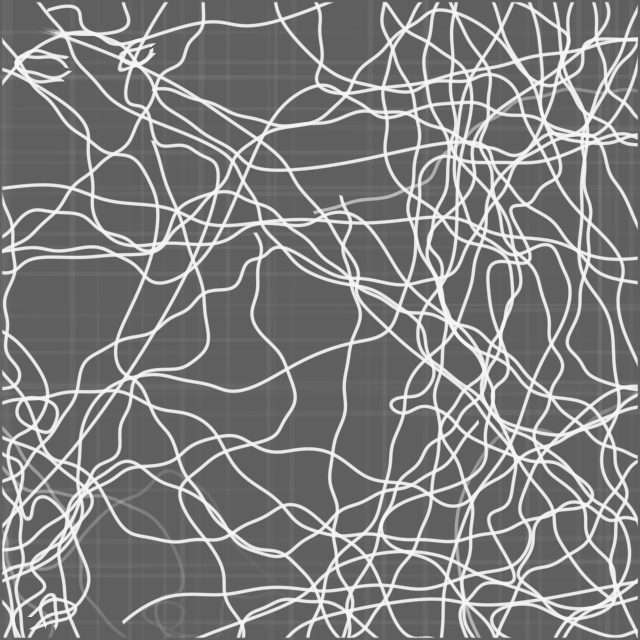
A WebGL 1 fragment shader for this pattern:

```glsl
precision highp float;
// Pale tangled fibres crossing a dark grey ground with a faint woven grid.

uniform vec2 u_resolution;

const float TAU = 6.28319;
const float GROUND = 0.373;
const float FIBRE = 0.965;

float hash(float n) {
  return fract(sin(n * 127.1 + 3.7) * 43758.5);
}

vec2 direction(float angle) {
  return vec2(cos(angle), sin(angle));
}

// Smooth-edged coverage of a stroke at distance d from its centre line.
float stroke(float d, float halfWidth) {
  float blur = 0.85 / u_resolution.y;
  return 1.0 - smoothstep(halfWidth - blur, halfWidth + blur, abs(d));
}

// Hubs shared by several fibres, pushed towards the borders.
vec2 hub(float n) {
  vec2 r = 2.0 * vec2(hash(n + 0.13), hash(n + 0.57)) - 1.0;
  return 0.5 + 0.48 * sign(r) * pow(abs(r), vec2(0.7));
}

// Faint horizontal or slightly tilted thread of the grid.
float thread(vec2 p, float id) {
  vec2 q = mod(id, 2.0) < 0.5 ? p : p.yx;
  float tilt = 0.025 * (hash(id + 0.2) - 0.5) * step(0.7, hash(id + 0.4));
  float d = q.y - hash(id + 0.6) - tilt * (q.x - 0.5);
  float fade = 0.6 + 0.4 * sin(5.0 * q.x + TAU * hash(id + 0.8));
  return 0.06 * fade * stroke(d, mix(0.002, 0.0045, hash(id + 0.9)));
}

// Wandering fibre: the zero line of a ramp bent by layered sines.
float fibre(vec2 p, float id) {
  vec2 v = p - hub(mod(id, 29.0));
  float angle = TAU * hash(id + 0.31);
  vec2 along = direction(angle);
  vec2 slope = vec2(-along.y, along.x);
  float height = dot(v, slope);
  float frequency = 10.0;
  float steepness = 0.8;
  for (int j = 0; j < 4; j++) {
    float r = hash(id * 4.0 + float(j) + 0.77);
    vec2 heading = direction(TAU * r);
    float phase = 37.0 * r;
    float x = frequency * dot(v, heading) + phase;
    height += steepness / frequency * (sin(x) - sin(phase));
    slope += steepness * cos(x) * heading;
    frequency *= 2.05;
    steepness *= 0.7;
  }
  float line = stroke(height / max(length(slope), 0.08), 0.0026);

  // Free ends, and a slow fade on the first few fibres.
  float t = dot(v, along);
  float reach = 0.5 + hash(id + 0.43);
  float ends = stroke(t, reach);
  float fade = id < 6.0 ? 0.6 * smoothstep(-0.45, 0.5, t) : 0.92;
  return line * ends * fade;
}

// Small flattened loop with an opening, used in pairs as a knot.
float knot(vec2 p, float id) {
  vec2 axis = direction(TAU * hash(id + 0.15));
  vec2 v = p - hub(floor(id / 2.0) + 40.0);
  v += 0.012 * (vec2(hash(id + 0.35), hash(id + 0.55)) - 0.5);
  v += 0.003 * sin(95.0 * v.yx + 9.0 * id);
  vec2 q = vec2(dot(v, axis), dot(v, vec2(-axis.y, axis.x)));
  vec2 stretch = vec2(1.0, 2.4);
  vec2 s = q * stretch;
  float r = max(length(s), 0.001);
  float steep = length(s * stretch) / r;
  float d = (r - mix(0.025, 0.045, hash(id + 0.75))) / steep;
  return 0.92 * stroke(d, 0.0026) * smoothstep(-0.85, -0.82, s.x / r);
}

void main() {
  vec2 p = gl_FragCoord.xy / u_resolution;
  float shade = GROUND;

  // Woven grid
  for (int i = 0; i < 54; i++) {
    shade = mix(shade, FIBRE, thread(p, float(i)));
  }

  // Fibres stop just short of the border.
  vec2 border = min(p, 1.0 - p);
  float inside = smoothstep(0.002, 0.005, min(border.x, border.y));
  for (int i = 0; i < 54; i++) {
    shade = mix(shade, FIBRE, inside * fibre(p, float(i)));
  }

  // Knots
  for (int i = 0; i < 6; i++) {
    shade = mix(shade, FIBRE, inside * knot(p, float(i)));
  }

  gl_FragColor = vec4(vec3(shade), 1.0);
}
```
